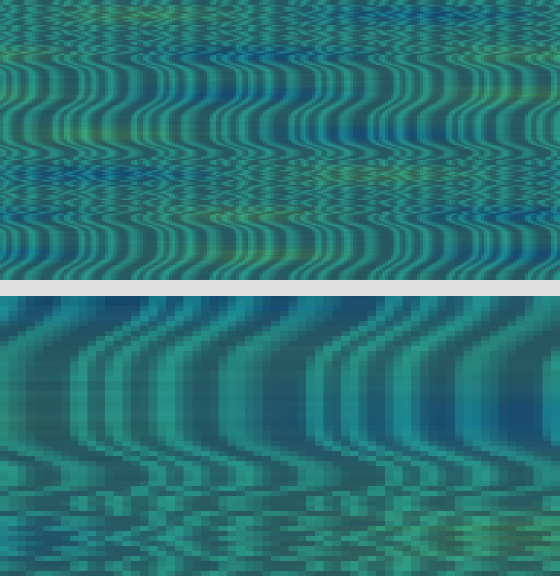
Top, the full canvas; bottom, a detail of the centre.
This pattern is drawn by a Shadertoy shader. Its source:

```glsl
// Vertical teal stripes, bent sideways row by row by a wave whose pitch sweeps
// from slow to fast and back. Everything is sampled on a coarse cell grid, then
// tinted by seven horizontal bands drifting between blue and olive.

#define CELLS vec2(96.0, 168.0)  // cells per canvas height, in x and y
#define REPEAT_WIDTH 0.2813      // one group of four stripes
#define SWEEP_HEIGHT 0.570       // one slow-fast-slow cycle of the wave
#define SWEEP_CENTRE 0.378       // slowest point, measured from the top
#define SWAY 0.17                // sideways swing, in groups
#define STRIPE_SIGMA 0.033       // softness of the thinnest stripe, in groups
#define GRAIN 0.30               // uneven light across a group
#define TINT_BANDS 7.0
#define DARK vec3(0.150, 0.350, 0.385)
#define BRIGHT vec3(0.155, 0.605, 0.545)
#define TINT_SHIFT vec3(0.060, 0.055, -0.050)

const float TAU = 6.2831853;

vec2 hashGradient(vec2 p) {
    float h = fract(sin(dot(p, vec2(127.1, 311.7))) * 43758.5);
    return vec2(cos(TAU * h), sin(TAU * h));
}

float gradientNoise(vec2 p) {
    vec2 i = floor(p), f = fract(p);
    vec2 w = f * f * f * (f * (f * 6.0 - 15.0) + 10.0);
    float a = dot(hashGradient(i), f);
    float b = dot(hashGradient(i + vec2(1, 0)), f - vec2(1, 0));
    float c = dot(hashGradient(i + vec2(0, 1)), f - vec2(0, 1));
    float d = dot(hashGradient(i + vec2(1, 1)), f - vec2(1, 1));
    return mix(mix(a, b, w.x), mix(c, d, w.x), w.y);
}

// Sideways offset of a row: fourteen half swings, crowded away from the centre,
// with the extremes flattened so that the slow swings run straight
float rowSway(float down) {
    float v = (down - SWEEP_CENTRE) / SWEEP_HEIGHT;
    float halfSwings = 14.0 * v - 2.522 * sin(TAU * v) + 0.488 * sin(2.0 * TAU * v);
    return -SWAY * sin(0.25 * TAU * sin(0.5 * TAU * halfSwings));
}

// Four stripes in every group, growing wider and further apart to the right
float stripes(float u) {
    float light = 0.0;
    for (int i = 0; i < 4; i++) {
        float n = float(i);
        float centre = -0.124 + 0.111 * n + 0.037 * n * n;
        float d = fract(u - centre + 0.5) - 0.5;
        float sigma = STRIPE_SIGMA * (1.0 + 0.25 * n);
        float strength = 0.95 - 0.12 * abs(n - 1.7);
        light += strength * exp(-0.5 * d * d / (sigma * sigma));
    }
    return light;
}

// Signed tint, blue below zero and olive above; its phase is quadratic in the band
float bandTint(float x, float down) {
    float t = down * TINT_BANDS - 0.365;
    float k = round(t);
    float d = t - k;
    float phase = 0.505 * x - 0.263 + 0.421 * k - 0.1316 * k * k + 0.8 * d * d;
    float wave = cos(TAU * phase);
    return (wave > 0.0 ? wave * wave : wave) * exp(-d * d / 0.055);
}

vec3 patternColor(vec2 p) {
    vec2 cell = floor(p * CELLS);
    vec2 q = (cell + 0.5) / CELLS;
    float down = 1.0 - q.y;

    float u = q.x / REPEAT_WIDTH - rowSway(down);
    float light = stripes(u) + GRAIN * gradientNoise(vec2(fract(u) * 14.0, 3.5));
    vec3 color = mix(DARK, BRIGHT, clamp(light, 0.0, 1.0));

    // Uneven rows and streaks
    float streak = gradientNoise(vec2(q.x * 5.0, cell.y * 0.73));
    float tint = bandTint(q.x, down);
    color += TINT_SHIFT * (tint * (1.0 + 0.6 * streak) + 0.15 * streak);
    return color * (1.0 + 0.09 * gradientNoise(vec2(q.x * 2.0, cell.y * 0.61 + 40.0)));
}

void mainImage(out vec4 fragColor, in vec2 fragCoord) {
    // Average a 2 x 2 grid of samples to soften the cell edges
    vec3 color = vec3(0.0);
    for (int i = 0; i < 4; i++) {
        vec2 offset = 0.5 * vec2(i % 2, i / 2) - 0.25;
        color += patternColor((fragCoord + offset) / iResolution.y);
    }
    fragColor = vec4(0.25 * color, 1.0);
}
```
